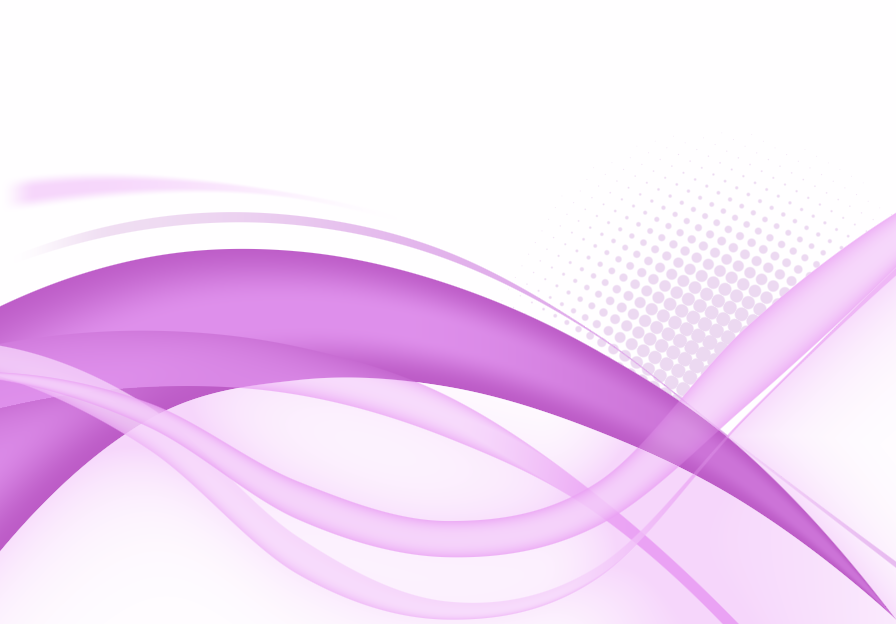
Give the GLSL for this background, as a Shadertoy shader.

```glsl
// Layered violet waves on white: a broad arch over a pale hill, translucent
// ribbons sweeping across, two faint streaks and a fading halftone patch.
// Every edge is a smooth curve through seven evenly spaced heights.

#define VIOLET_DARK vec3(0.74, 0.36, 0.78)
#define VIOLET vec3(0.87, 0.56, 0.92)
#define PINK_EDGE vec3(0.91, 0.60, 0.95)
#define PINK_PALE vec3(0.965, 0.84, 0.985)
#define PAPER vec3(1.0, 0.995, 1.0)
#define DOT_COLOR vec3(0.925, 0.85, 0.945)
#define DOT_PITCH 0.0215
#define DOT_ANGLE 0.52
#define DOT_REACH 0.37

// Height at x of a Catmull-Rom curve, with quadratic extension at the ends.
float curve(float x, float h[7]) {
    float u = clamp(x, 0.0, 0.9999) * 6.0;
    int i = int(u);
    float f = u - float(i);
    float b = h[i], c = h[i + 1];
    float a = i > 0 ? h[max(i - 1, 0)] : 3.0 * (h[0] - h[1]) + h[2];
    float d = i < 5 ? h[min(i + 2, 6)] : 3.0 * (h[6] - h[5]) + h[4];
    return b + 0.5 * f * (c - a + f * (2.0 * a - 5.0 * b + 4.0 * c - d
             + f * (3.0 * (b - c) + d - a)));
}

// Smooth coverage of the region where d is positive.
float cover(float d) {
    return clamp(0.5 + d / max(fwidth(d), 1e-5), 0.0, 1.0);
}

float band(float y, float top, float bottom) {
    return cover(min(top - y, y - bottom));
}

// Position across a band: 0 at the bottom, 1 at the top.
float across(float y, float top, float bottom) {
    return clamp((y - bottom) / max(top - bottom, 1e-4), 0.0, 1.0);
}

// Strength of the darker rims of a ribbon.
float rim(float t) {
    return pow(abs(2.0 * t - 1.0), 2.5);
}

float halftone(vec2 p) {
    float c = cos(DOT_ANGLE), s = sin(DOT_ANGLE);
    vec2 g = mat2(c, s, -s, c) * p / DOT_PITCH;
    vec2 cell = floor(g) + 0.5;
    vec2 center = mat2(c, -s, s, c) * cell * DOT_PITCH;
    float fade = 1.0 - length(center - vec2(1.15, 0.42)) / DOT_REACH;
    float radius = 0.58 * sqrt(max(fade, 0.0)) * smoothstep(-0.1, 0.7, fade);
    float soft = 1.0 / (DOT_PITCH * iResolution.y);
    return smoothstep(soft, -soft, length(g - cell) - radius) * step(0.0, fade);
}

void mainImage(out vec4 fragColor, in vec2 fragCoord) {
    vec2 uv = fragCoord / iResolution.xy;
    float x = uv.x, y = uv.y;

    // Edge heights, left to right
    float archTop = curve(x, float[7](0.509, 0.588, 0.597, 0.545, 0.438, 0.273, 0.007));
    float hillTop = curve(x, float[7](0.116, 0.328, 0.391, 0.380, 0.309, 0.191, 0.007));
    float veilTop = curve(x, float[7](0.449, 0.470, 0.444, 0.365, 0.206, -0.013, -0.292));
    float veilLow = curve(x, float[7](0.346, 0.380, 0.367, 0.298, 0.176, -0.041, -0.348));
    float waveTop = curve(x, float[7](0.403, 0.354, 0.228, 0.165, 0.227, 0.476, 0.659));
    float waveLow = curve(x, float[7](0.391, 0.315, 0.167, 0.107, 0.157, 0.350, 0.571));
    float tailTop = curve(x, float[7](0.446, 0.348, 0.139, 0.036, 0.092, 0.335, 0.571));
    float tailLow = curve(x, float[7](0.397, 0.279, 0.079, 0.007, 0.073, 0.330, 0.558));
    float lineTop = curve(x, float[7](0.581, 0.650, 0.654, 0.596, 0.464, 0.279, 0.100));
    float lineLow = curve(x, float[7](0.569, 0.633, 0.639, 0.584, 0.461, 0.275, 0.090));
    float mist = curve(x, float[7](0.685, 0.704, 0.685, 0.625, 0.530, 0.400, 0.250));

    // Paper, halftone and streaks
    vec3 col = PAPER;
    float open = cover(y - max(archTop, waveTop));
    col = mix(col, DOT_COLOR, halftone(uv * vec2(iResolution.x / iResolution.y, 1.0)) * open);
    float mistWidth = mix(0.030, 0.006, smoothstep(0.0, 0.35, x));
    float mistFade = smoothstep(0.0, 0.04, x) * smoothstep(0.46, 0.08, x);
    col = mix(col, PINK_PALE, mistFade * smoothstep(mistWidth, 0.2 * mistWidth, abs(y - mist)));
    vec3 lineColor = mix(vec3(0.94, 0.87, 0.95), vec3(0.88, 0.68, 0.92), smoothstep(0.1, 0.6, x));
    col = mix(col, lineColor, band(y, lineTop, lineLow) * smoothstep(0.01, 0.13, x));

    // Glow in the pocket at the right
    float pocket = cover(min(tailLow - y, y - archTop)) * smoothstep(0.74, 0.78, x);
    float pocketGlow = exp(-11.0 * max(min(tailLow - y, y - archTop), 0.0));
    col = mix(col, PINK_PALE, pocket * pocketGlow * 0.85);

    // Broad arch with dark rims and a shadow under the veil
    float arch = band(y, archTop, hillTop);
    float t = across(y, archTop, hillTop);
    float light = smoothstep(0.0, 0.42, t) * smoothstep(1.05, 0.6, t);
    light *= 1.0 - 0.55 * smoothstep(0.45, 0.8, x);
    light *= 1.0 - 0.6 * exp(-22.0 * abs(y - veilLow)) * step(y, veilLow);
    col = mix(col, mix(VIOLET_DARK, VIOLET, light), arch);

    // Pale hill, tinted along its neighbours
    float hill = cover(hillTop - y);
    float tint = 0.85 * smoothstep(0.60, 0.78, x) * smoothstep(1.25, 0.8, x);
    tint += 0.6 * exp(-16.0 * abs(y - waveTop)) + 0.4 * exp(-14.0 * abs(y - tailLow));
    tint += 0.75 * exp(-9.0 * max(hillTop - y, 0.0)) * smoothstep(0.4, 0.0, x);
    tint += 0.35 * exp(-14.0 * abs(y - veilLow));
    col = mix(col, mix(PAPER, PINK_PALE, min(tint, 1.0)), hill);

    // Veil: violet over the arch, pink over the hill
    t = across(y, veilTop, veilLow);
    vec3 veilOnArch = mix(VIOLET, VIOLET_DARK, t * t * (0.35 + 0.9 * x));
    vec3 veilOnHill = mix(PINK_PALE, PINK_EDGE, max(0.75 * rim(t), smoothstep(0.50, 0.72, x)));
    col = mix(col, mix(veilOnArch, veilOnHill, hill), 0.85 * band(y, veilTop, veilLow));

    // Lower ribbon, narrowing into a vivid strip at the right
    float see = mix(0.8, 0.3, arch * smoothstep(0.55, 0.65, x));
    t = across(y, tailTop, tailLow);
    float vivid = max(0.6 * rim(t) * smoothstep(1.3, 0.0, t), 0.8 * smoothstep(0.62, 0.8, x));
    col = mix(col, mix(PINK_PALE, PINK_EDGE, vivid), see * band(y, tailTop, tailLow));

    // Upper ribbon, widening as it rises
    t = across(y, waveTop, waveLow);
    vec3 waveColor = mix(PINK_PALE, PINK_EDGE, 0.15 + 0.75 * rim(t));
    col = mix(col, waveColor, see * band(y, waveTop, waveLow));

    fragColor = vec4(col, 1.0);
}
```
